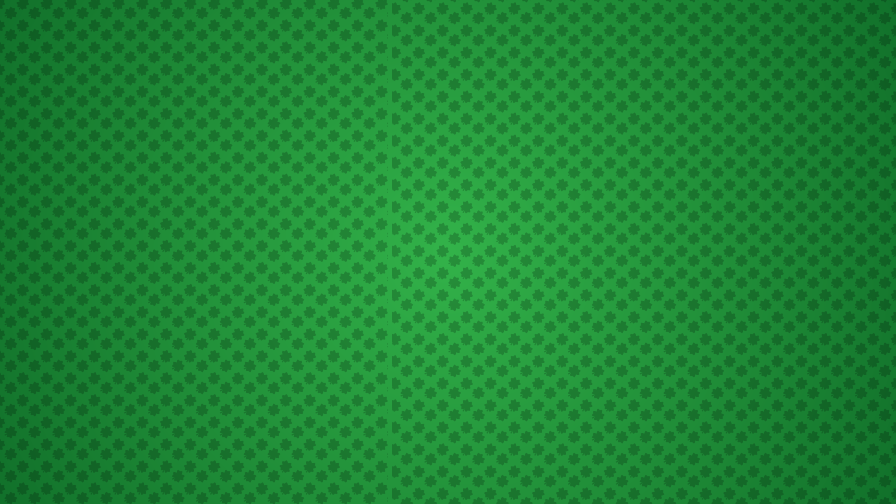
Write a Shadertoy shader that draws this pattern.

```glsl
#define CELL vec2(0.04745, 0.04375)
#define PAIR_STEP vec2(0.02372, 0.0190)
#define CLOVER_RADIUS 0.0129
#define SEAM_X 0.7778
#define GAP_START 0.7695
#define LEFT_ORIGIN vec2(0.7333, 0.9740)
#define RIGHT_ORIGIN vec2(0.8072, 0.9640)
#define CENTER_GREEN vec3(0.198, 0.700, 0.288)
#define EDGE_GREEN vec3(0.066, 0.440, 0.165)
#define CLOVER_SHADE vec3(0.76, 0.80, 0.79)

mat2 rotation(float angle) {
    float c = cos(angle), s = sin(angle);
    return mat2(c, s, -s, c);
}

// Four notched leaves in polar form
float leafDistance(vec2 p) {
    float angle = atan(p.y, p.x);
    float outline = 0.83 + 0.10 * cos(4.0 * angle) - 0.11 * cos(8.0 * angle);
    return 0.9 * (length(p) - CLOVER_RADIUS * outline);
}

// Short stem running out between two leaves
float stemDistance(vec2 p) {
    vec2 tip = -0.68 * CLOVER_RADIUS * vec2(1.0);
    float along = clamp(dot(p, tip) / dot(tip, tip), 0.0, 1.0);
    return length(p - tip * along) - 0.09 * CLOVER_RADIUS;
}

// A low and a high clover in every cell form zigzag rows
float cloverDistance(vec2 p) {
    float nearest = 1.0;
    for (int i = 0; i < 2; i++) {
        vec2 q = p - float(i) * PAIR_STEP;
        q -= CELL * floor(q / CELL + 0.5);
        q = rotation(0.32 - 0.55 * float(i)) * q;
        nearest = min(nearest, min(leafDistance(q), stemDistance(q)));
    }
    return nearest;
}

void mainImage(out vec4 fragColor, in vec2 fragCoord) {
    vec2 p = fragCoord / iResolution.y;
    vec2 center = 0.5 * iResolution.xy / iResolution.y;
    float pixel = 1.0 / iResolution.y;

    // Radial backdrop
    float falloff = clamp(length(p - center) / length(center), 0.0, 1.0);
    vec3 color = mix(CENTER_GREEN, EDGE_GREEN, falloff);

    // Shifted lattices meet at a seam with a narrow bare strip
    float rightSide = smoothstep(-0.5 * pixel, 0.5 * pixel, p.x - SEAM_X);
    float leftSide = 1.0 - smoothstep(-0.5 * pixel, 0.5 * pixel, p.x - GAP_START);
    float leftClover = 1.0 - smoothstep(-0.7 * pixel, 0.7 * pixel, cloverDistance(p - LEFT_ORIGIN));
    float rightClover = 1.0 - smoothstep(-0.7 * pixel, 0.7 * pixel, cloverDistance(p - RIGHT_ORIGIN));
    float cover = leftClover * leftSide + rightClover * rightSide;

    color *= mix(vec3(1.0), CLOVER_SHADE, cover);
    fragColor = vec4(color, 1.0);
}
```
